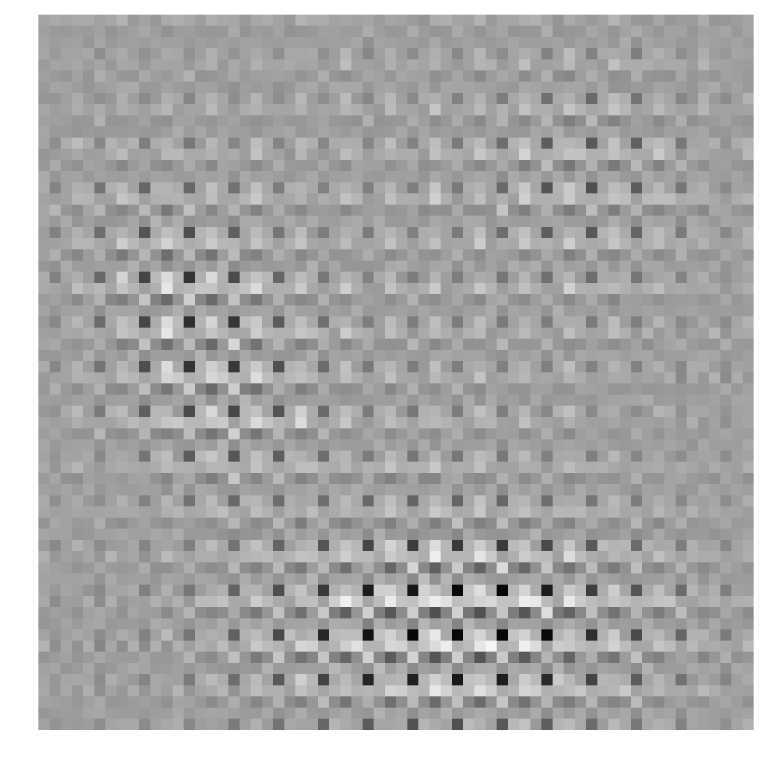
A WebGL 2 fragment shader for this texture:

```glsl
#version 300 es
precision highp float;
// A grey 64 by 64 mosaic on a white page: a 4 by 4 weave of dark and light cells,
// its contrast raised by three soft blobs and roughened by gradient noise.
// Each pixel averages a 3 by 3 grid of samples to smooth the cell edges.
uniform vec2 u_resolution;
out vec4 fragColor;

vec2 gradient(vec2 p) {
    float h = fract(sin(dot(p, vec2(127.1, 311.7))) * 43758.5);
    return vec2(cos(6.2832 * h), sin(6.2832 * h));
}

float gradientNoise(vec2 p) {
    vec2 i = floor(p), f = p - i;
    vec2 u = f * f * f * (f * (f * 6.0 - 15.0) + 10.0);
    vec2 e = vec2(1, 0);
    float low = mix(dot(gradient(i), f), dot(gradient(i + e.xy), f - e.xy), u.x);
    float high = mix(dot(gradient(i + e.yx), f - e.yx), dot(gradient(i + e.xx), f - e.xx), u.x);
    return mix(low, high, u.y);
}

float blob(vec2 p, vec2 center, vec2 radius) {
    vec2 d = (p - center) / radius;
    return exp(-0.5 * dot(d, d));
}

// Contrast of the weave; cells are counted from the top left
float contrast(vec2 cell) {
    vec2 slanted = cell - vec2(0.25 * (cell.y - 28.0), 0.0);
    float left = 0.36 * blob(slanted, vec2(13.5, 28), vec2(6, 10));
    float bottom = 0.62 * blob(cell, vec2(37, 54.5), vec2(13, 6.5));
    float right = 0.24 * blob(cell, vec2(49, 14), vec2(6.5, 7));
    float haze = 0.13 * blob(cell, vec2(31, 31), vec2(22, 24));
    return max(max(left, bottom), right) + haze * (1.0 - bottom);
}

float cellShade(vec2 cell) {
    // One repeat of the weave: each line is a row, top to bottom
    mat4 weave = mat4(
         0.36,  0.16,  0.22,  0.44,
        -0.14,  0.34, -0.20, -0.48,
         0.10, -0.12,  0.10,  0.02,
         0.16, -1.00,  0.22,  0.30);
    ivec2 slot = ivec2(mod(cell, 4.0));
    float strength = contrast(cell);
    float grain = gradientNoise(cell * 0.83 + 0.37);
    float shade = 0.62 + strength * weave[slot.y][slot.x] * (1.0 + 0.5 * grain);

    // Faint light stitches over the calm field
    if (slot.x == 3 && (slot.y == 0 || slot.y == 3))
        shade += 0.07 * blob(cell, vec2(32, 20), vec2(24, 22));

    // Fine alternating cells near the lower left and the right edge
    float fine = blob(cell, vec2(4, 55), vec2(7, 6)) + blob(cell, vec2(58, 32), vec2(5, 4));
    if (slot.y == 0) shade += fine * (mod(cell.x, 2.0) < 0.5 ? 0.04 : -0.09);

    return clamp(shade + (0.09 + 0.10 * strength) * grain, 0.03, 0.98);
}

float pageShade(vec2 uv) {
    vec2 p = (uv - vec2(0.05, 0.0495)) / 0.9315;
    if (any(lessThan(p, vec2(0))) || any(greaterThanEqual(p, vec2(1)))) return 1.0;
    return cellShade(floor(vec2(p.x, 1.0 - p.y) * 64.0));
}

void main() {
    float total = 0.0;
    for (int i = 0; i < 9; i++) {
        vec2 offset = vec2(i % 3 - 1, i / 3 - 1) / 3.0;
        total += pageShade((gl_FragCoord.xy + offset) / u_resolution);
    }
    fragColor = vec4(vec3(total / 9.0), 1.0);
}
```
